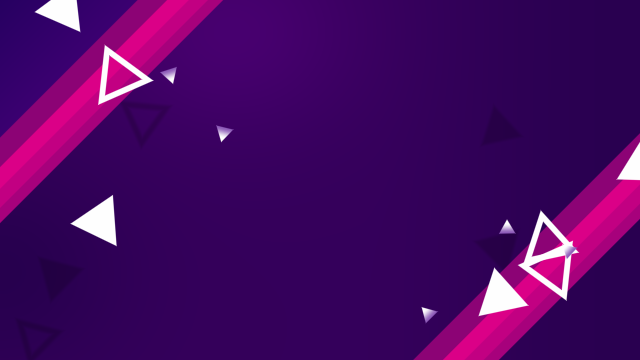
This background is drawn by a Shadertoy shader. Its source:

```glsl
// Violet backdrop crossed by two diagonal magenta ribbons, with scattered triangles.
// Everything lives on a 16 x 9 grid; each triangle is a signed distance described by
// vec4(centre x, centre y, circumradius, vertex angle) and drawn in a loop.

const vec3 VIOLET = vec3(0.205, 0.0, 0.355);
const vec3 INDIGO = vec3(0.135, 0.0, 0.290);
const vec3 PLUM = vec3(0.55, 0.01, 0.46);
const vec3 MAGENTA = vec3(0.76, 0.0, 0.51);
const vec3 HOT_PINK = vec3(0.86, 0.0, 0.53);
const vec3 WHITE = vec3(0.995);

const float STROKE = 0.145;
const float RIBBON_WIDTH = 2.14;
const float LEFT_RIBBON = 3.44;
const float RIGHT_RIBBON = 19.33;

const vec4 SOLIDS[4] = vec4[4](
    vec4(1.58, 8.78, 0.72, 1.16), vec4(2.50, 3.46, 0.74, 1.12),
    vec4(16.08, 4.87, 0.75, 1.54), vec4(12.51, 1.59, 0.735, 1.78));
const vec4 OUTLINES[3] = vec4[3](
    vec4(2.97, 7.08, 0.87, -0.11), vec4(13.69, 2.94, 0.82, 1.78),
    vec4(13.81, 2.28, 0.87, 0.94));
const vec4 SHARDS[5] = vec4[5](
    vec4(4.25, 7.14, 0.25, -1.26), vec4(5.59, 5.69, 0.25, -1.81),
    vec4(12.68, 3.28, 0.235, 1.59), vec4(10.71, 1.15, 0.24, 2.35),
    vec4(14.22, 2.74, 0.22, 2.40));
// The first two shadows are outlined, the rest are filled.
const vec4 SHADOWS[5] = vec4[5](
    vec4(3.60, 6.04, 0.75, 0.43), vec4(0.90, 0.54, 0.70, 0.27),
    vec4(1.44, 2.10, 0.67, 0.27), vec4(12.48, 5.77, 0.60, 1.79),
    vec4(12.50, 2.79, 0.66, 0.78));

vec2 direction(float angle) {
    return vec2(cos(angle), sin(angle));
}

// Sharp-cornered equilateral triangle.
float triangle(vec2 p, vec4 shape) {
    float d = -1e3;
    for (int side = 0; side < 3; side++) {
        float angle = shape.w + 1.0472 * float(2 * side + 1);
        d = max(d, dot(p - shape.xy, direction(angle)));
    }
    return d - 0.5 * shape.z;
}

float outline(float d, float width) {
    return max(d, -d - width);
}

float fill(float d, float soft) {
    return 1.0 - smoothstep(-soft, soft, d);
}

float glow(vec2 p, vec2 centre, vec2 size) {
    vec2 q = (p - centre) / size;
    return exp(-dot(q, q));
}

// Large colour washes; diagonal grows from the top-left corner.
vec3 backdrop(vec2 p, float diagonal) {
    vec3 col = mix(VIOLET, INDIGO, 0.65 * smoothstep(9.0, 16.0, p.x));
    col += vec3(0.075, 0.0, 0.08) * glow(p, vec2(5.8, 8.2), vec2(3.2, 2.6));
    col = mix(col, INDIGO, 0.75 * glow(p, vec2(0.0, 2.2), vec2(3.0, 2.6)));
    vec3 corner = mix(vec3(0.15, 0.0, 0.38), vec3(0.23, 0.0, 0.44), clamp(diagonal / 3.4, 0.0, 1.0));
    return mix(corner, col, smoothstep(LEFT_RIBBON, LEFT_RIBBON + RIBBON_WIDTH, diagonal));
}

// Diagonal strip made of four flat stripes.
vec3 ribbon(vec3 base, float t, float soft) {
    vec3 col = mix(PLUM, HOT_PINK, fill(0.74 - t, soft));
    col = mix(col, MAGENTA, fill(1.28 - t, soft));
    col = mix(col, mix(PLUM, MAGENTA, 0.5), fill(1.76 - t, soft));
    float edge = abs(t - 0.5 * RIBBON_WIDTH) - 0.5 * RIBBON_WIDTH;
    return mix(base, col, fill(edge, soft));
}

void mainImage(out vec4 fragColor, in vec2 fragCoord) {
    float unit = 9.0 / iResolution.y;
    vec2 p = fragCoord * unit;
    float soft = 0.75 * unit;
    float diagonal = p.x + 9.0 - p.y;
    vec3 col = backdrop(p, diagonal);

    // Faint shadows
    for (int i = 0; i < 5; i++) {
        float d = triangle(p, SHADOWS[i]);
        if (i < 2) d = outline(d, STROKE);
        col *= 1.0 - 0.17 * fill(d, 0.06);
    }

    // Ribbons
    col = ribbon(col, diagonal - LEFT_RIBBON, 1.4 * soft);
    col = ribbon(col, diagonal - RIGHT_RIBBON, 1.4 * soft);

    // White triangles
    for (int i = 0; i < 4; i++)
        col = mix(col, WHITE, fill(triangle(p, SOLIDS[i]), soft));
    for (int i = 0; i < 3; i++)
        col = mix(col, WHITE, fill(outline(triangle(p, OUTLINES[i]), STROKE), soft));

    // Small shards, brightest towards their leading vertex
    for (int i = 0; i < 5; i++) {
        vec4 shard = SHARDS[i];
        float along = dot(p - shard.xy, direction(shard.w)) / shard.z;
        vec3 tint = mix(vec3(0.55, 0.35, 0.72), WHITE, smoothstep(-0.5, 0.6, along));
        col = mix(col, tint, fill(triangle(p, shard), soft));
    }

    fragColor = vec4(col, 1.0);
}
```
